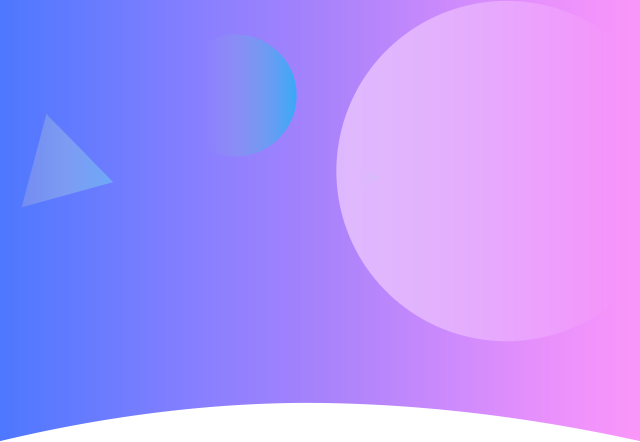
Write a Shadertoy shader that draws this background.

```glsl
// Blue-to-pink gradient with fading discs, soft triangles and a white hill.

// Coverage of a shape from its signed distance, smoothed over one pixel.
float coverage(float dist, float pixel) {
    return clamp(0.5 - dist / pixel, 0.0, 1.0);
}

float circleDistance(vec2 p, vec2 center, float radius) {
    return length(p - center) - radius;
}

// Signed distance to the line a-b, positive on its left side.
float edgeDistance(vec2 p, vec2 a, vec2 b) {
    vec2 along = normalize(b - a);
    return dot(p - a, vec2(-along.y, along.x));
}

// Corners run clockwise.
float triangleDistance(vec2 p, vec2 a, vec2 b, vec2 c) {
    return max(edgeDistance(p, a, b), max(edgeDistance(p, b, c), edgeDistance(p, c, a)));
}

// Position between two values, limited to 0..1.
float ramp(float from, float to, float x) {
    return clamp((x - from) / (to - from), 0.0, 1.0);
}

vec3 skyColor(float x) {
    const vec3 blue = vec3(0.30, 0.47, 1.0);
    const vec3 periwinkle = vec3(0.545, 0.50, 1.0);
    const vec3 violet = vec3(0.655, 0.51, 0.985);
    const vec3 orchid = vec3(0.91, 0.565, 0.99);
    const vec3 pink = vec3(0.98, 0.59, 0.98);
    vec3 color = mix(blue, periwinkle, ramp(0.0, 0.33, x));
    color = mix(color, violet, ramp(0.33, 0.5, x));
    color = mix(color, orchid, ramp(0.5, 0.85, x));
    return mix(color, pink, ramp(0.85, 1.0, x));
}

// Height of the hill: a gentle arch with its own width on each side.
float hillHeight(float x, float apexX, float leftSpan, float rightSpan) {
    float offset = x - apexX;
    float reach = abs(offset) / (offset < 0.0 ? leftSpan : rightSpan);
    return 0.0885 - 0.0865 * pow(reach, 1.92);
}

void mainImage(out vec4 fragColor, in vec2 fragCoord) {
    // Canvas height is one unit.
    vec2 p = fragCoord / iResolution.y;
    float pixel = 1.0 / iResolution.y;
    float aspect = iResolution.x / iResolution.y;
    vec3 color = skyColor(fragCoord.x / iResolution.x);

    // Large pale disc, fading to the right.
    float paleFade = 1.0 - pow(ramp(0.761, 1.384, p.x), 1.6);
    float paleDisc = coverage(circleDistance(p, vec2(1.146, 0.613), 0.385), pixel);
    color = mix(color, vec3(1.0, 0.86, 1.0), 0.6 * paleFade * paleDisc);

    // Small cyan disc, fading to the left.
    float cyanFade = ramp(0.461, 0.670, p.x);
    vec3 cyan = mix(vec3(0.62, 0.65, 0.85), vec3(0.2, 0.67, 0.97), cyanFade);
    float cyanDisc = coverage(circleDistance(p, vec2(0.533, 0.784), 0.138), pixel);
    color = mix(color, cyan, 0.95 * cyanFade * cyanDisc);

    // Blue triangle, lighter toward its right corner.
    float shade = ramp(0.049, 0.256, p.x);
    vec3 triangleColor = mix(vec3(0.45, 0.55, 0.95), vec3(0.49, 0.61, 0.95), ramp(0.0, 0.5, shade));
    triangleColor = mix(triangleColor, vec3(0.43, 0.66, 0.97), ramp(0.5, 1.0, shade));
    float blueTriangle = triangleDistance(p, vec2(0.105, 0.742), vec2(0.256, 0.588), vec2(0.049, 0.531));
    color = mix(color, triangleColor, coverage(blueTriangle, pixel));

    // Faint triangle on the pale disc.
    float faintTriangle = triangleDistance(p, vec2(0.814, 0.620), vec2(0.863, 0.598), vec2(0.818, 0.578));
    float faintFade = 0.25 * ramp(0.810, 0.850, p.x);
    color = mix(color, vec3(0.76, 0.78, 0.95), faintFade * coverage(faintTriangle, pixel));

    // White hill along the bottom.
    float apexX = 0.479 * aspect;
    float hill = p.y - hillHeight(p.x, apexX, apexX, aspect - apexX);
    color = mix(color, vec3(1.0), coverage(hill, pixel));

    fragColor = vec4(color, 1.0);
}
```
